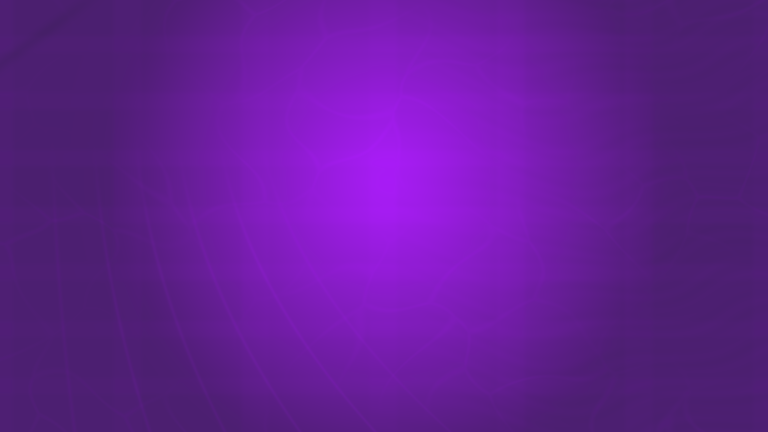
Reproduce this background procedurally as a Shadertoy shader.

```glsl
// Violet backdrop: a soft central glow over faint panels, sweeping arcs and cellular wisps.

// Lengths are in canvas heights, strengths are fractions of the glow.
const vec3 DEEP_PURPLE = vec3(0.300, 0.120, 0.445);
const vec3 HOT_VIOLET = vec3(0.650, 0.108, 0.950);
const vec2 GLOW_CENTER = vec2(0.900, 0.585);
const vec2 GLOW_STRETCH = vec2(1.0, 0.95);
const float GLOW_PEAK = 1.13;
const float GLOW_SLOPE = 1.75;
const float GLOW_ROUNDING = 0.07;
const float FLOOR_SOFTNESS = 0.06;

const vec2 GRID_ORIGIN = vec2(0.887, 0.502);
const vec2 GRID_PERIOD = vec2(0.296, 0.132);
const vec2 GAP_HALF_WIDTH = vec2(0.032, 0.019);
const float GAP_BLUR = 0.007;
const float PANEL_STRENGTH = 0.045;

const float ARC_TOP = 0.468;
const float ARC_HEIGHT = 0.468;
const float ARC_START = 0.238;
const float ARC_SPACING = 0.109;
const float ARC_SPREAD = 0.065;
const float ARC_WIDTH = 0.0045;
const float ARC_STRENGTH = 0.075;

const float CELL_SCALE = 5.0;
const float WISP_STRENGTH = 0.04;
const float STREAK_STRENGTH = 0.012;
const float CREASE_STRENGTH = 0.06;

vec2 hash2(vec2 cell) {
    vec2 h = vec2(dot(cell, vec2(127.1, 311.7)), dot(cell, vec2(269.5, 183.3)));
    return fract(sin(h) * 4375.85);
}

// Gap between the nearest and second nearest cell points; zero on cell borders.
float cellBorder(vec2 p) {
    vec2 cell = floor(p);
    vec2 nearest = vec2(8.0);
    for (int y = -1; y <= 1; y++) {
        for (int x = -1; x <= 1; x++) {
            vec2 neighbor = cell + vec2(x, y);
            float d = length(neighbor + hash2(neighbor) - p);
            nearest = d < nearest.x ? vec2(d, nearest.x) : vec2(nearest.x, min(nearest.y, d));
        }
    }
    return nearest.y - nearest.x;
}

float radialGlow(vec2 p) {
    vec2 d = (p - GLOW_CENTER) * GLOW_STRETCH;
    float g = GLOW_PEAK - GLOW_SLOPE * sqrt(dot(d, d) + GLOW_ROUNDING * GLOW_ROUNDING);
    return 0.5 * (g + sqrt(g * g + FLOOR_SOFTNESS * FLOOR_SOFTNESS));
}

// Bright gaps between slightly darker rectangles, zero on average.
float panels(vec2 p) {
    vec2 q = (p - GRID_ORIGIN) / GRID_PERIOD;
    vec2 d = abs(fract(q + 0.5) - 0.5) * GRID_PERIOD;
    vec2 gap = 1.0 - smoothstep(GAP_HALF_WIDTH - GAP_BLUR, GAP_HALF_WIDTH + GAP_BLUR, d);
    float tint = hash2(floor(q)).x - 0.5;
    float inside = (1.0 - gap.x) * (1.0 - gap.y);
    return 0.5 * (gap.x + gap.y) - 0.25 + 0.4 * tint * inside;
}

// Fan of curves that lean right and spread apart toward the bottom.
float arcs(vec2 p) {
    float fall = (ARC_TOP - p.y) / ARC_HEIGHT;
    float bend = fall * (0.6 + 0.4 * fall);
    float spacing = ARC_SPACING + ARC_SPREAD * bend;
    float k = (p.x - ARC_START - ARC_SPACING * bend) / spacing;
    float d = abs(fract(k + 0.5) - 0.5) * spacing;
    float line = exp(-d * d / (ARC_WIDTH * ARC_WIDTH));
    float extent = smoothstep(-0.5, 0.2, fall) * smoothstep(-1.7, -0.6, k);
    return line * extent * (1.0 - smoothstep(3.2, 5.2, k));
}

float wisps(vec2 p) {
    vec2 bent = p + 0.06 * sin(p.yx * vec2(9.0, 7.0) + vec2(1.0, 4.0));
    bent += 0.02 * sin(bent.yx * vec2(27.0, 23.0));
    float line = 1.0 - smoothstep(0.0, 0.07, cellBorder(bent * CELL_SCALE));
    return line * (0.5 + 0.5 * sin(p.x * 5.0 + 3.0 * sin(p.y * 6.0)));
}

// Fine wavy strata from layered sines.
float streaks(vec2 p) {
    float wave = p.y + 0.05 * sin(p.x * 6.0) + 0.02 * sin(p.x * 15.0 + p.y * 11.0);
    return sin(wave * 150.0) * sin(wave * 37.0 + p.x * 5.0) * smoothstep(0.7, 1.2, p.x);
}

// Dark diagonal fold in the upper left corner.
float crease(vec2 p) {
    float d = dot(p - vec2(0.0, 0.85), normalize(vec2(-0.15, 0.208)));
    return exp(-d * d / 0.0002) * (1.0 - smoothstep(0.1, 0.3, p.x));
}

void mainImage(out vec4 fragColor, in vec2 fragCoord) {
    vec2 p = fragCoord / iResolution.y;
    p.x += 0.5 * (16.0 / 9.0 - iResolution.x / iResolution.y);

    float light = radialGlow(p);
    light += PANEL_STRENGTH * panels(p) + ARC_STRENGTH * arcs(p);
    light += WISP_STRENGTH * wisps(p) + STREAK_STRENGTH * streaks(p);
    light -= CREASE_STRENGTH * crease(p);

    fragColor = vec4(mix(DEEP_PURPLE, HOT_VIOLET, min(light, 1.04)), 1.0);
}
```
